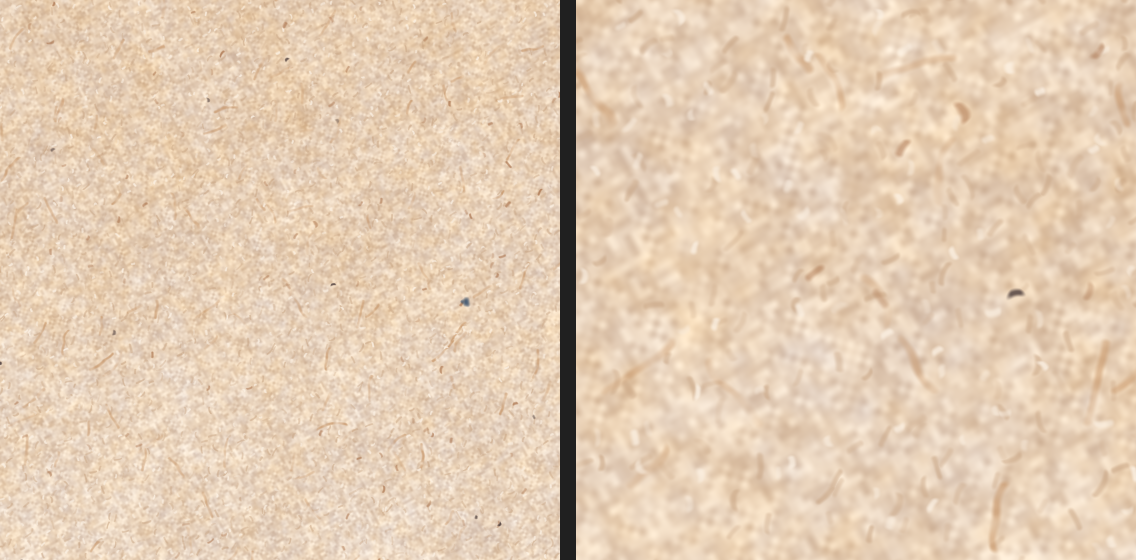
Left, the full canvas; right, a detail of the centre.
This texture is drawn by a three.js fragment shader. Its source:

```glsl
// Warm recycled paper: a soft vertical tint under several octaves of pulp grain,
// then layers of scattered, slightly bent fibres, pale flecks and small dark specks.
// Each scattered layer is a jittered grid of soft capsules.

varying vec2 vUv;

const vec3 PAPER_TOP    = vec3(0.902, 0.803, 0.696);
const vec3 PAPER_BOTTOM = vec3(0.917, 0.835, 0.748);
const vec3 SHORT_FIBRE  = vec3(0.78, 0.64, 0.51);
const vec3 LONG_FIBRE   = vec3(0.77, 0.57, 0.39);
const vec3 PALE_FLECK   = vec3(0.99, 0.95, 0.90);
const vec3 RUST_SPECK   = vec3(0.66, 0.44, 0.29);
const vec3 DARK_SPECK   = vec3(0.33, 0.27, 0.26);
const vec3 BLUE_SPECK   = vec3(0.24, 0.33, 0.43);

const vec3 GRAIN_TONE = vec3(0.80, 1.0, 1.07);   // how grain shifts each channel
const vec3 WARM_SHIFT = vec3(0.012, -0.008, -0.044);
const float GRAIN_FINE   = 0.145;
const float GRAIN_MEDIUM = 0.080;
const float GRAIN_COARSE = 0.046;
const float CLOUDS       = 0.032;

const float MAIN_ANGLE   = 1.25;   // fibres lean up and to the right
const float ANGLE_SPREAD = 2.1;
const float BEND         = 0.40;
const vec2  BLUE_CENTRE  = vec2(0.832, 0.461);
const float BLUE_RADIUS  = 0.0095;

float hash(vec2 p) {
  return fract(sin(dot(p, vec2(127.1, 311.7))) * 43758.5453);
}

vec2 hash2(vec2 p) {
  return vec2(hash(p), hash(p + 37.3));
}

mat2 rotation(float angle) {
  float c = cos(angle), s = sin(angle);
  return mat2(c, -s, s, c);
}

// Smooth value noise, centred on zero
float noise(vec2 p) {
  vec2 cell = floor(p), f = fract(p);
  f = f * f * (3.0 - 2.0 * f);
  float low  = mix(hash(cell), hash(cell + vec2(1.0, 0.0)), f.x);
  float high = mix(hash(cell + vec2(0.0, 1.0)), hash(cell + 1.0), f.x);
  return mix(low, high, f.y) - 0.5;
}

// Coverage of bent capsules, at most one per cell; sizes in canvas units
float fibres(vec2 uv, float count, float density, float halfLength, float width, float seed) {
  vec2 home = floor(uv * count);
  float cover = 0.0;
  for (int j = -1; j <= 1; j++) {
    for (int i = -1; i <= 1; i++) {
      vec2 cell = home + vec2(float(i), float(j));
      vec2 key = cell + seed;
      vec2 shape = hash2(key + 11.7);
      vec2 look = hash2(key + 53.1);
      vec2 centre = (cell + hash2(key)) / count;
      vec2 q = rotation(MAIN_ANGLE + (shape.x - 0.5) * ANGLE_SPREAD) * (uv - centre);
      float reach = halfLength * mix(0.4, 1.0, shape.y);
      q.y += (look.x - 0.5) * BEND * q.x * q.x / reach;
      float d = length(vec2(max(abs(q.x) - reach, 0.0), q.y));
      float present = step(hash(key + 91.9), density);
      float body = 1.0 - smoothstep(0.1 * width, width, d);
      cover = max(cover, present * body * mix(0.35, 1.0, look.y));
    }
  }
  return cover;
}

// Pulp texture: tint, cloudy mottling and fine grain
vec3 paper(vec2 uv) {
  vec3 tint = mix(PAPER_BOTTOM, PAPER_TOP, smoothstep(0.0, 1.0, uv.y));
  float grain = GRAIN_FINE * noise(rotation(0.5) * uv * 210.0)
              + GRAIN_MEDIUM * noise(rotation(1.1) * uv * 110.0 + 17.0)
              + GRAIN_COARSE * noise(rotation(0.8) * uv * 38.0 + 41.0)
              + CLOUDS * noise(rotation(0.3) * uv * 9.0 + 63.0);
  float warmth = noise(rotation(0.9) * uv * 90.0 + 5.0)
               + noise(rotation(0.2) * uv * 45.0 + 83.0)
               + 0.7 * noise(rotation(0.4) * uv * 14.0 + 29.0);
  return tint + grain * GRAIN_TONE + warmth * WARM_SHIFT;
}

void main() {
  vec2 uv = vUv;
  vec3 color = paper(uv);

  // Fibres and pale flecks, warped and broken up so that they look worn
  vec2 bent = uv + 0.004 * vec2(noise(uv * 70.0), noise(uv * 70.0 + 8.0));
  float wear = clamp(0.75 + 1.1 * noise(uv * 110.0 + 47.0), 0.0, 1.0);
  color = mix(color, SHORT_FIBRE, 0.55 * fibres(bent, 58.0, 0.38, 0.006, 0.0030, 3.0));
  color = mix(color, LONG_FIBRE, 0.70 * wear * fibres(bent, 15.0, 0.42, 0.026, 0.0040, 19.0));
  color = mix(color, PALE_FLECK, 0.80 * fibres(bent, 64.0, 0.22, 0.003, 0.0032, 71.0));

  // Sparse specks
  color = mix(color, RUST_SPECK, 0.75 * fibres(bent, 34.0, 0.10, 0.005, 0.0036, 113.0));
  color = mix(color, DARK_SPECK, 0.95 * fibres(bent, 24.0, 0.03, 0.0022, 0.0042, 157.0));

  // A single ragged blue speck
  float edge = length((uv - BLUE_CENTRE) * vec2(1.2, 0.9)) + 0.008 * noise(uv * 130.0);
  color = mix(color, BLUE_SPECK, 0.9 * (1.0 - smoothstep(0.35, 1.1, edge / BLUE_RADIUS)));

  gl_FragColor = vec4(color, 1.0);
}
```
